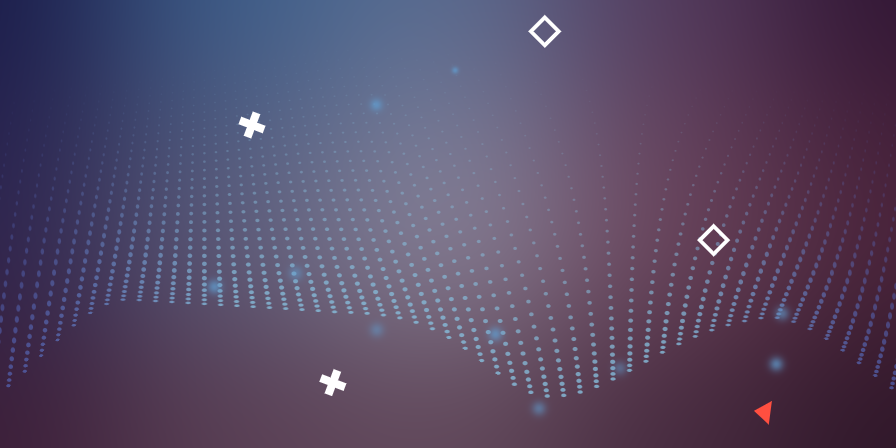
Write a WebGL 1 fragment shader that draws this background.

```glsl
precision highp float;
// Dotted wave mesh over a dusky blue and plum gradient, with soft orbs and small geometric accents.
uniform vec2 u_resolution;

// Backdrop colours, left to right, for the top, middle and bottom bands
const vec3 TOP_NAVY = vec3(0.09, 0.09, 0.27);
const vec3 TOP_BLUE = vec3(0.22, 0.37, 0.55);
const vec3 TOP_STEEL = vec3(0.33, 0.42, 0.57);
const vec3 TOP_MAUVE = vec3(0.32, 0.22, 0.36);
const vec3 TOP_PLUM = vec3(0.17, 0.07, 0.19);
const vec3 MID_INDIGO = vec3(0.17, 0.13, 0.30);
const vec3 MID_SLATE = vec3(0.37, 0.37, 0.49);
const vec3 MID_HAZE = vec3(0.57, 0.55, 0.63);
const vec3 MID_ROSE = vec3(0.43, 0.27, 0.36);
const vec3 MID_WINE = vec3(0.30, 0.14, 0.23);
const vec3 LOW_PLUM = vec3(0.23, 0.11, 0.21);
const vec3 LOW_MAUVE = vec3(0.35, 0.24, 0.32);
const vec3 LOW_HAZE = vec3(0.38, 0.28, 0.35);
const vec3 LOW_WINE = vec3(0.27, 0.16, 0.24);
const vec3 LOW_DARK = vec3(0.17, 0.08, 0.15);
const float BLEND = 8.0;

// Mesh and accents
const vec3 DOT_CYAN = vec3(0.53, 0.75, 0.87);
const vec3 DOT_VIOLET = vec3(0.34, 0.42, 0.76);
const vec3 ORB_BLUE = vec3(0.38, 0.62, 0.82);
const vec3 ACCENT_RED = vec3(1.0, 0.31, 0.25);
const float CREST = 0.81;
const float COLUMNS = 27.4;
const float DOT_OPACITY = 0.8;
const float CROSS_TILT = -0.36;
const float ORB_COUNT = 8.0;

float bell(float d, float k) { return exp(-k * d * d); }

// Smooth horizontal blend of five evenly spaced colours
vec3 band(float x, vec3 a, vec3 b, vec3 c, vec3 d, vec3 e) {
  float wa = bell(x, BLEND), wb = bell(x - 0.5, BLEND), wc = bell(x - 1.0, BLEND);
  float wd = bell(x - 1.5, BLEND), we = bell(x - 2.0, BLEND);
  return (a * wa + b * wb + c * wc + d * wd + e * we) / (wa + wb + wc + wd + we);
}

vec3 backdrop(vec2 p) {
  vec3 top = band(p.x, TOP_NAVY, TOP_BLUE, TOP_STEEL, TOP_MAUVE, TOP_PLUM);
  vec3 mid = band(p.x, MID_INDIGO, MID_SLATE, MID_HAZE, MID_ROSE, MID_WINE);
  vec3 low = band(p.x, LOW_PLUM, LOW_MAUVE, LOW_HAZE, LOW_WINE, LOW_DARK);
  vec3 w = vec3(bell(p.y - 1.0, BLEND), bell(p.y - 0.55, BLEND), bell(p.y, BLEND));
  return (top * w.x + mid * w.y + low * w.z) / (w.x + w.y + w.z);
}

// Height of the lower rim of the mesh
float rim(float x) {
  float h = max(0.345 - 0.06 * x, 0.3);
  h -= 0.27 * (1.0 - smoothstep(-0.1, 0.29, x));
  h -= 0.19 * bell((x - 1.23) / (x < 1.23 ? 0.21 : 0.29), 1.0);
  return h - 0.24 * smoothstep(1.7, 2.15, x);
}

// Zero at the rim, one at the far crest
float meshDepth(vec2 p) {
  float crest = CREST + 0.1 * bell(p.x - 0.85, 5.0);
  return (p.y - rim(p.x)) / (crest - rim(p.x));
}

// Column and row coordinates; columns lean, rows crowd together near the rim
vec2 mesh(vec2 p) {
  float v = meshDepth(p);
  float lean = 0.24 * bell(p.x - 0.95, 5.0) - 0.2 * bell(p.x - 1.75, 6.0) - 0.12 * bell(p.x - 0.2, 8.0);
  float row = 25.0 * v + 3.0 * v * v + 3.5 * (1.0 - exp(-12.0 * max(v, 0.0)));
  return vec2(COLUMNS * (p.x + lean * v), row);
}

float fill(float d, float px) { return clamp(0.5 - d / px, 0.0, 1.0); }

float dots(vec2 p, float flank, float px) {
  float v = meshDepth(p);
  if (v < 0.0 || v > 1.0) return 0.0;
  // Undo the local stretch so each dot keeps its own shape
  const float STEP = 0.001;
  vec2 m = mesh(p);
  vec2 gx = (mesh(p + vec2(STEP, 0.0)) - m) / STEP;
  vec2 gy = (mesh(p + vec2(0.0, STEP)) - m) / STEP;
  vec2 c = fract(m) - 0.5;
  vec2 offset = vec2(c.x * gy.y - c.y * gy.x, c.y * gx.x - c.x * gx.y) / (gx.x * gy.y - gx.y * gy.x);
  vec2 radius = mix(vec2(0.0057, 0.0048), vec2(0.005, 0.009), flank) * mix(1.0, 0.25, smoothstep(0.0, 1.0, v));
  radius.y = min(radius.y, 0.33 / abs(gy.y));
  float d = (length(offset / radius) - 1.0) * min(radius.x, radius.y);
  return fill(d, px) * DOT_OPACITY * (1.0 - v) * mix(1.0, 0.8, flank);
}

float orb(vec2 p, vec2 center, float radius) { return bell(length(p - center) / radius, 2.2); }

float orbs(vec2 p) {
  float glow = 0.7 * orb(p, vec2(0.84, 0.766), 0.02) + 0.7 * orb(p, vec2(1.016, 0.843), 0.011);
  for (float i = 0.0; i < ORB_COUNT; i++) {
    float x = 0.479 + 0.181 * i + (mod(i, 3.0) < 0.5 ? 0.028 * i : 0.0);
    float y = 0.24 + 0.13 * cos(0.8 * (i - 0.5));
    y += (0.02 - 0.05 * cos(3.14159 * i)) * sin(0.45 * i);
    glow += (0.55 + 0.15 * cos(2.0 * i)) * orb(p, vec2(x, y), 0.023);
  }
  return min(glow, 1.0);
}

float crossShape(vec2 p) {
  float s = sin(CROSS_TILT), c = cos(CROSS_TILT);
  p = abs(vec2(c * p.x + s * p.y, c * p.y - s * p.x));
  return max(max(p.x, p.y) - 0.029, min(p.x, p.y) - 0.009);
}

float diamond(vec2 p) { return abs((abs(p.x) + abs(p.y) - 0.031) * 0.7071) - 0.0043; }

// Signed distance to the line through a and b, positive on its left
float side(vec2 p, vec2 a, vec2 b) {
  vec2 e = normalize(b - a);
  return e.x * (p.y - a.y) - e.y * (p.x - a.x);
}

void main() {
  float px = 1.0 / u_resolution.y;
  vec2 p = gl_FragCoord.xy * px;
  p.x += 1.0 - 0.5 * u_resolution.x * px;
  vec3 color = backdrop(p);

  // Wave and orbs
  float flank = smoothstep(0.45, 1.0, abs(p.x - 1.0));
  color = mix(color, mix(DOT_CYAN, DOT_VIOLET, flank), dots(p, flank, px));
  color = mix(color, ORB_BLUE, orbs(p));

  // White crosses and diamonds, red triangle
  float white = min(crossShape(p - vec2(0.5625, 0.721)), crossShape(p - vec2(0.743, 0.146)));
  white = min(white, min(diamond(p - vec2(1.216, 0.93)), diamond(p - vec2(1.593, 0.464))));
  color = mix(color, vec3(1.0), fill(white, px));
  vec2 a = vec2(1.683, 0.083), b = vec2(1.723, 0.105), c = vec2(1.716, 0.052);
  color = mix(color, ACCENT_RED, fill(max(side(p, a, b), max(side(p, b, c), side(p, c, a))), px));
  gl_FragColor = vec4(color, 1.0);
}
```
